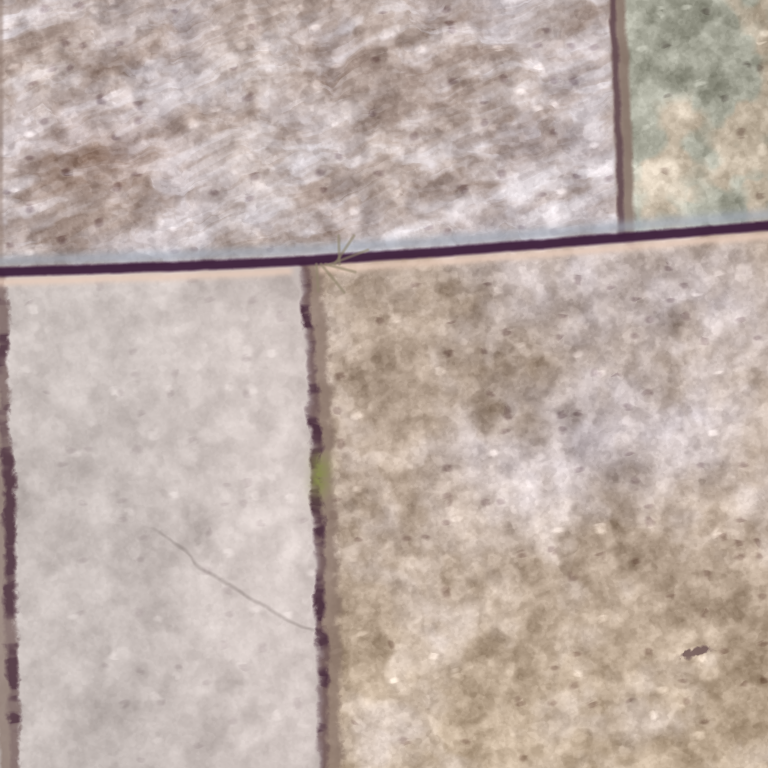
Give the GLSL for this texture, as a WebGL 1 fragment shader.

```glsl
precision highp float;
uniform vec2 u_resolution;

#define EDGE_SOFT 0.003
#define SEAM_HALF 0.0062
#define GRAIN 0.32
#define STREAK 0.34
#define SPECK_SCALE 42.0
#define JOINT_DARK vec3(0.31, 0.21, 0.26)
#define JOINT_SOIL vec3(0.53, 0.45, 0.41)
#define MOSS vec3(0.53, 0.54, 0.32)
#define LILAC vec3(0.785, 0.74, 0.745)
#define TAN vec3(0.735, 0.66, 0.595)

vec3 hash3(vec2 p) {
  vec3 q = vec3(dot(p, vec2(127.1, 311.7)), dot(p, vec2(269.5, 183.3)), dot(p, vec2(419.2, 371.9)));
  return fract(sin(q) * 43758.5453);
}

// Smooth cellular noise: random cell values blended by distance.
float cells(vec2 p) {
  vec2 base = floor(p);
  float sum = 0.0, total = 0.0;
  for (int j = -1; j <= 1; j++)
    for (int i = -1; i <= 1; i++) {
      vec2 cell = base + vec2(float(i), float(j));
      vec3 h = hash3(cell);
      vec2 r = cell + h.xy - p;
      float w = exp(-7.0 * dot(r, r));
      sum += w * h.z;
      total += w;
    }
  return sum / total;
}

// Layered cells, centred on zero.
float mottle(vec2 p) {
  float sum = 0.0, amp = 0.5;
  for (int i = 0; i < 4; i++) {
    sum += amp * (cells(p) - 0.5);
    p = mat2(1.6, 1.2, -1.2, 1.6) * p + 7.3;
    amp *= 0.68;
  }
  return sum;
}

// Scattered round flecks; density is the share of occupied cells.
float flecks(vec2 p, float density) {
  vec3 h = hash3(floor(p));
  vec2 r = fract(p) - 0.3 - 0.4 * h.xy;
  return step(1.0 - density, h.z) * (1.0 - smoothstep(0.08, 0.3, length(r * vec2(0.8, 1.1))));
}

float segment(vec2 p, vec2 a, vec2 b) {
  vec2 ab = b - a;
  return length(p - a - ab * clamp(dot(p - a, ab) / dot(ab, ab), 0.0, 1.0));
}

float band(float d, float halfWidth, float soft) {
  return 1.0 - smoothstep(halfWidth - soft, halfWidth + soft, abs(d));
}

float blob(vec2 p, vec2 centre, vec2 size) {
  vec2 q = (p - centre) / size;
  return exp(-dot(q, q));
}

void main() {
  vec2 p = gl_FragCoord.xy / u_resolution;
  float fine = mottle(p * 34.0);
  float broad = mottle(p * 7.0 + 3.0);
  vec2 along = vec2(p.x + 0.27 * p.y, p.y - 0.27 * p.x);
  float streak = mottle(along * vec2(7.0, 26.0) + broad);

  // Signed distances to the four joints
  float wobble = 0.012 * fine;
  float seam = p.y - (0.646 + 0.055 * p.x - 0.007 * sin(3.9 * p.x)) + 0.15 * wobble;
  float mid = p.x - (0.420 - 0.054 * p.y * p.y) + wobble;
  float left = p.x - (0.020 - 0.028 * p.y) + wobble;
  float upper = p.x - (0.804 + 0.040 * (1.0 - p.y)) + 0.4 * wobble;
  float top = smoothstep(-EDGE_SOFT, EDGE_SOFT, seam);
  float below = 1.0 - top;

  // Upper slabs
  vec3 topLeft = mix(vec3(0.73, 0.665, 0.635), LILAC, clamp(0.5 + 1.5 * broad + 1.6 * streak, 0.0, 1.0));
  topLeft += STREAK * streak * vec3(0.9, 1.0, 1.05);
  topLeft -= 0.08 * blob(p, vec2(0.13, 0.80), vec2(0.10, 0.06)) * vec3(0.6, 0.9, 1.1);
  vec3 topRight = mix(vec3(0.69, 0.69, 0.635), vec3(0.73, 0.675, 0.60), smoothstep(0.9, 1.0, p.x + 0.5 * broad));
  topRight += 0.3 * broad + 0.06 * blob(p, vec2(0.88, 0.76), vec2(0.08, 0.04));
  vec3 upperSlabs = mix(topLeft, topRight, smoothstep(-0.004, 0.004, upper));

  // Lower slabs
  vec3 pale = vec3(0.795, 0.757, 0.742) + 0.16 * broad;
  pale += 0.02 * smoothstep(0.1, 0.4, p.x) * vec3(1.0, 0.6, 0.5);
  float cool = blob(p, vec2(0.77, 0.43), vec2(0.16, 0.09)) + 0.85 * blob(p, vec2(0.86, 0.62), vec2(0.30, 0.09));
  vec3 tan = mix(TAN, vec3(0.77, 0.69, 0.60), smoothstep(0.4, 0.0, p.y));
  tan = mix(tan, LILAC, clamp(cool + 1.1 * broad, 0.0, 1.0));
  tan += 0.22 * broad + 0.10 * blob(p, vec2(0.69, 0.04), vec2(0.03)) + 0.12 * streak;
  vec3 lowerSlabs = mix(pale, tan, smoothstep(-0.004, 0.004, mid));

  vec3 col = mix(lowerSlabs, upperSlabs, top);
  float rough = mix(0.45, 1.0, max(top, step(0.0, mid)));
  col += GRAIN * rough * fine;

  // Pits, pale chips and a hairline crack
  vec2 warped = p + 0.02 * vec2(broad, streak);
  col -= 0.13 * rough * flecks(warped * SPECK_SCALE, 0.13) * vec3(0.9, 1.0, 0.9);
  col += 0.13 * rough * flecks(warped * SPECK_SCALE * 0.9 + 19.0, 0.07);
  float crack = p.y - (0.284 - 0.58 * (p.x - 0.228)) + 0.03 * broad;
  float crackSpan = smoothstep(0.17, 0.24, p.x) * below * step(mid, 0.0);
  col -= 0.10 * crackSpan * band(crack, 0.0025, 0.0025);
  vec2 chip = p - vec2(0.901, 0.150);
  chip.y -= 0.16 * chip.x;
  col = mix(col, vec3(0.46, 0.37, 0.36), 0.9 * band(length(chip * vec2(0.28, 1.0)) + wobble, 0.006, 0.002));

  // Vertical joints: soil, broken shadow and moss
  float gaps = smoothstep(-0.14, 0.12, mottle(vec2(p.x * 8.0, p.y * 20.0)));
  col = mix(col, JOINT_SOIL, 0.75 * below * band(mid - 0.010, 0.013, 0.006));
  col = mix(col, JOINT_DARK, below * (0.4 + 0.6 * gaps) * band(mid, 0.0065, 0.004));
  col = mix(col, MOSS, 0.75 * below * blob(p, vec2(0.416, 0.382), vec2(0.014, 0.030)) * (0.7 + 2.0 * fine));
  col = mix(col, JOINT_SOIL, 0.7 * below * band(left + 0.008, 0.014, 0.004));
  col = mix(col, JOINT_DARK, below * (0.25 + 0.6 * gaps) * band(left, 0.007, 0.004));
  col = mix(col, JOINT_SOIL, 0.85 * top * band(upper, 0.011, 0.004));
  col = mix(col, JOINT_DARK, 0.6 * top * band(upper + 0.006, 0.004, 0.003));
  col = mix(col, JOINT_SOIL, 0.5 * top * band(p.x, 0.004, 0.003));

  // Long seam with cool upper rim and warm lower rim
  col = mix(col, vec3(0.63, 0.66, 0.71), 0.65 * exp(-pow((seam - 0.014) / 0.009, 2.0)));
  col = mix(col, vec3(0.91, 0.80, 0.73), 0.75 * exp(-pow((seam + 0.013) / 0.006, 2.0)) * (1.0 - band(mid, 0.018, 0.008)));
  col = mix(col, vec3(0.24, 0.13, 0.23), 0.95 * band(seam, SEAM_HALF, EDGE_SOFT));

  // Thin blades fanning out of the joint crossing
  for (int i = 0; i < 6; i++) {
    float k = float(i);
    float angle = -1.5 + 0.62 * k;
    vec2 root = vec2(0.412 + 0.006 * k, 0.656);
    vec2 tip = root + (0.035 + 0.02 * fract(k * 0.618)) * vec2(cos(angle), sin(angle));
    col = mix(col, vec3(0.55, 0.51, 0.42), 0.6 * band(segment(p, root, tip), 0.0018, 0.0018));
  }
  gl_FragColor = vec4(clamp(col, 0.0, 1.0), 1.0);
}
```
